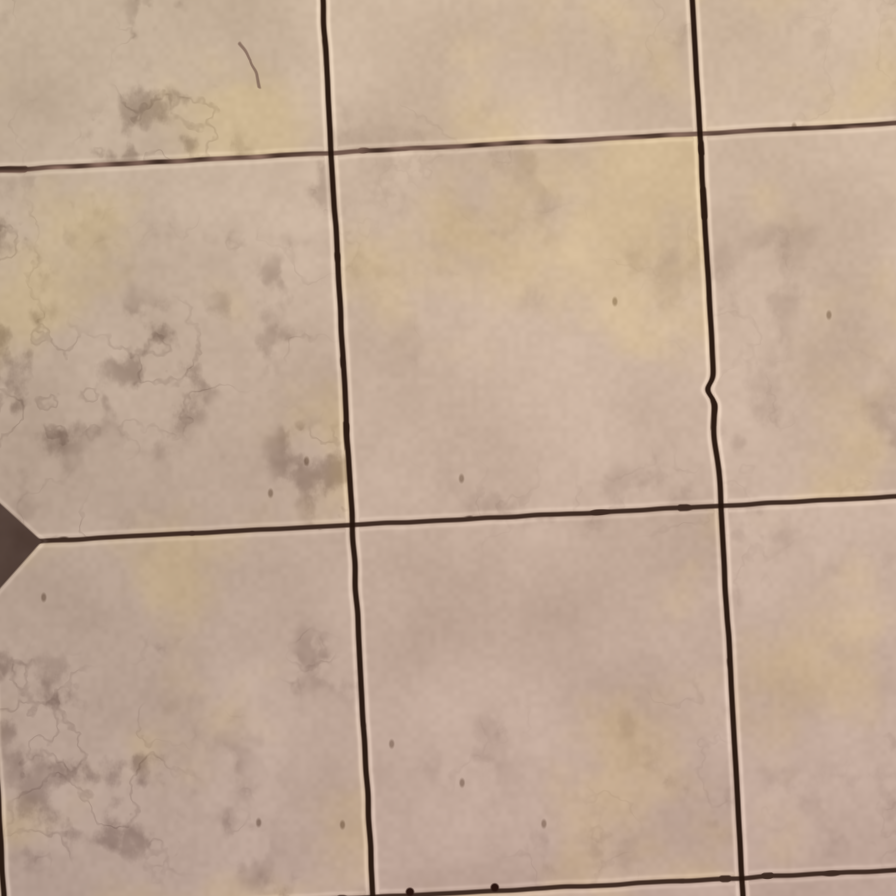
Reproduce this texture procedurally as a Shadertoy shader.

```glsl
// Worn beige stone floor tiles on a slightly tilted grid, with dark grout and one
// diamond inlay. A skewed lattice gives the joints and tile numbers; value noise
// gives the clouding, the broken veins and the wear along the joints.

float hash(vec2 p) {
    vec3 q = fract(p.xyx * vec3(0.1031, 0.1030, 0.0973));
    q += dot(q, q.yzx + 33.33);
    return fract((q.x + q.y) * q.z);
}

float noise(vec2 p) {
    vec2 i = floor(p), f = fract(p);
    f = f * f * (3.0 - 2.0 * f);
    return mix(mix(hash(i), hash(i + vec2(1, 0)), f.x),
               mix(hash(i + vec2(0, 1)), hash(i + vec2(1, 1)), f.x), f.y);
}

float fbm(vec2 p) {
    float sum = 0.0, amp = 0.5;
    for (int i = 0; i < 5; i++) {
        sum += amp * noise(p);
        p = mat2(1.6, 1.2, -1.2, 1.6) * p + 7.3;
        amp *= 0.5;
    }
    return sum / 0.97;
}

// Distance from p to the segment a-b
float segment(vec2 p, vec2 a, vec2 b) {
    vec2 d = b - a;
    return length(p - a - d * clamp(dot(p - a, d) / dot(d, d), 0.0, 1.0));
}

vec3 stone(vec2 uv, vec2 tile) {
    vec2 p = uv + 9.0 * vec2(hash(tile + 20.0), hash(tile + 51.0));
    float wear = 0.4 + 0.6 * step(tile.x, -0.5);

    // Warm light from above, duller towards the left
    vec3 col = mix(vec3(0.745, 0.645, 0.595), vec3(0.805, 0.715, 0.625), uv.y);
    col -= vec3(0.045, 0.033, 0.030) * (1.0 - smoothstep(0.0, 0.6, uv.x));
    col += 0.012 * (hash(tile + 70.0) - 0.5);

    // Soft clouds, ochre patches and fine grain
    col += 0.10 * (fbm(p * 9.0) - 0.5);
    col += vec3(0.03, 0.025, -0.03) * smoothstep(0.5, 0.75, fbm(p * 6.0 + 31.0));
    col += 0.025 * (noise(p * 150.0) - 0.5);

    // Brownish smudges, and veins that show only inside them
    float patches = smoothstep(0.46, 0.68, fbm(p * 7.0 + 13.0));
    float smudge = smoothstep(0.50, 0.75, fbm(p * vec2(32.0, 26.0) + 5.0));
    float vein = 1.0 - smoothstep(0.0, 0.035, abs(fbm(p * 17.0 + 43.0) - 0.5));
    col -= vec3(0.13, 0.13, 0.12) * wear * patches * (smudge + 0.45 * vein);

    // Sparse dark pits
    vec2 cell = floor(p * 24.0);
    vec2 pit = fract(p * 24.0) - 0.3 - 0.4 * vec2(hash(cell), hash(cell + 9.0));
    float dot1 = 1.0 - smoothstep(0.03, 0.10, length(pit * vec2(1.0, 0.6)));
    return col - 0.18 * dot1 * step(0.985, hash(cell + 17.0));
}

void mainImage(out vec4 fragColor, in vec2 fragCoord) {
    vec2 uv = fragCoord / iResolution.xy;
    float soft = max(0.0014, 0.8 / iResolution.y);

    // Lattice: whole numbers of grid are joints
    mat2 lattice = mat2(0.4115, 0.0215, -0.0234, 0.4154);
    vec2 grid = inverse(lattice) * (uv - vec2(0.3932, 0.4141));
    vec2 joint = floor(grid + 0.5);
    vec3 col = stone(uv, floor(grid));

    // Signed offsets from the upright (x) and level (y) joints, a little uneven
    vec2 off = (grid - joint) * 0.414;
    off += 0.0014 * (vec2(noise(uv.yx * vec2(35.0, 3.0)), noise(uv * vec2(35.0, 3.0) + 8.0)) - 0.5);
    // Bulge in the right-hand upright joint
    off.x += step(0.5, joint.x) * (0.007 * exp(-pow((uv.y - 0.565) / 0.010, 2.0))
           + 0.004 * exp(-pow((uv.y - 0.515) / 0.025, 2.0)));
    vec2 dist = abs(off);

    // Pale tile rims beside the grout
    vec2 rim = exp(-pow((dist - 0.0060) / 0.0022, vec2(2.0)));
    col += vec3(0.10, 0.10, 0.095) * max(rim.x, rim.y * 0.55);

    // Grout, browner and more faded along the upper level joint
    float chips = smoothstep(0.80, 0.92, noise(uv * 42.0 + 3.0));
    vec2 halfWidth = vec2(0.0029, 0.0025) + chips * vec2(0.0006, 0.0012);
    vec2 line = 1.0 - smoothstep(halfWidth - soft, halfWidth + soft, dist);
    float faded = step(0.5, joint.y) * noise(uv * vec2(45.0, 160.0));
    vec3 level = mix(vec3(0.20, 0.13, 0.10), vec3(0.54, 0.42, 0.37), faded);
    col = mix(col, level, line.y * 0.92);
    col = mix(col, vec3(0.14, 0.08, 0.05), line.x * 0.95);

    // Two nicks above the lowest joint
    for (int i = 0; i < 2; i++) {
        vec2 nick = lattice * vec2(0.10 + 0.23 * float(i), -0.991) + vec2(0.3932, 0.4141);
        col = mix(vec3(0.16, 0.08, 0.06), col, smoothstep(0.003, 0.006, length(uv - nick)));
    }

    // Short crack in the upper left tile
    vec2 q = uv + 0.006 * (vec2(noise(uv * 60.0), noise(uv * 60.0 + 5.0)) - 0.5);
    float crack = min(segment(q, vec2(0.267, 0.952), vec2(0.281, 0.935)),
                      segment(q, vec2(0.281, 0.935), vec2(0.288, 0.902)));
    col = mix(col, vec3(0.47, 0.37, 0.32), 0.75 * (1.0 - smoothstep(0.0005, 0.0030, crack)));

    // Diamond inlay on the joint crossing at the left border
    vec2 fromInlay = abs(grid - vec2(-1.0, 0.0));
    float inlay = (fromInlay.x + fromInlay.y - 0.158) * 0.293;
    col += 0.06 * exp(-pow((inlay - 0.003) / 0.002, 2.0));
    vec3 inlayColor = vec3(0.32, 0.25, 0.22) + 0.05 * (fbm(uv * 40.0) - 0.5);
    col = mix(inlayColor, col, smoothstep(-soft, soft, inlay));

    fragColor = vec4(clamp(col, 0.0, 1.0), 1.0);
}
```
